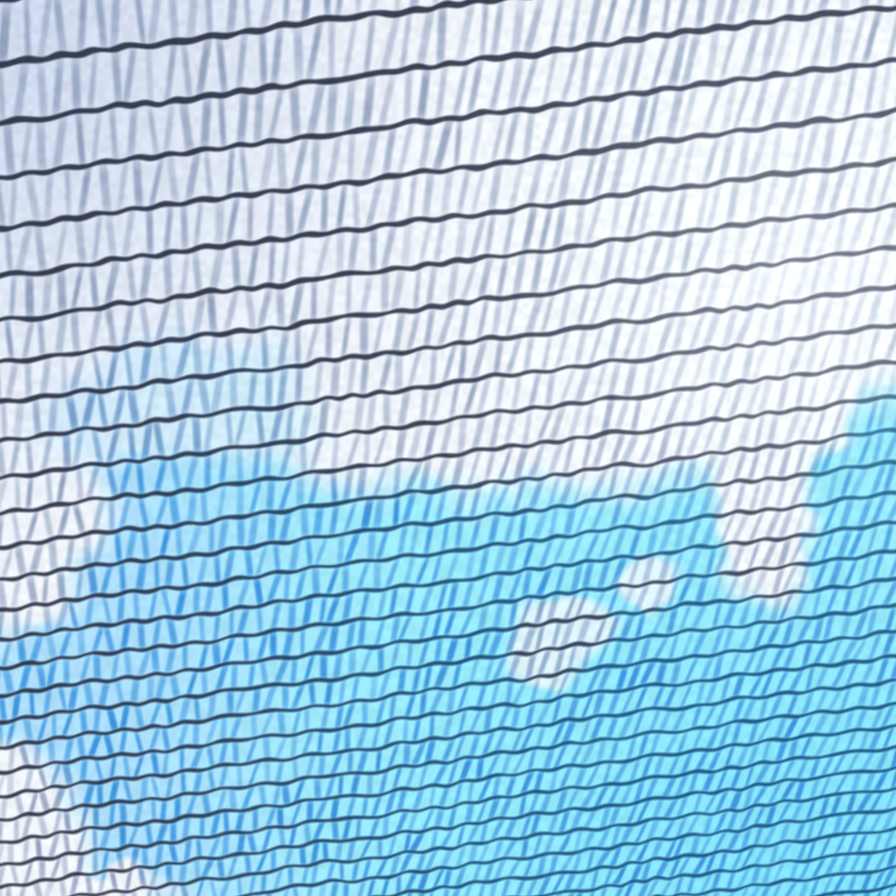
Give the GLSL for this texture, as a Shadertoy shader.

```glsl
#define ROW_TOP 0.074
#define ROW_SHRINK 1.16
#define ROW_TILT 0.13
#define STITCHES 48.0
#define STITCH_WIDTH 0.19
#define CLOUD_LIGHT vec3(0.95, 0.97, 0.99)
#define CLOUD_THREAD vec3(0.58, 0.64, 0.75)
#define SKY_LIGHT vec3(0.62, 0.93, 0.99)
#define SKY_THREAD vec3(0.25, 0.59, 0.87)
#define CORD_GREY vec3(0.15, 0.17, 0.25)
#define CORD_BLUE vec3(0.09, 0.30, 0.48)

float hash(vec2 p) {
    p = fract(p * vec2(0.1031, 0.1137));
    p += dot(p, p.yx + 33.33);
    return fract((p.x + p.y) * p.x * 17.3);
}

float noise(vec2 p) {
    vec2 i = floor(p), f = fract(p);
    f = f * f * (3.0 - 2.0 * f);
    return mix(mix(hash(i), hash(i + vec2(1, 0)), f.x),
               mix(hash(i + vec2(0, 1)), hash(i + vec2(1, 1)), f.x), f.y);
}

float blob(vec2 p, vec2 centre, vec2 radius) {
    return smoothstep(-0.25, 0.25, 1.0 - length((p - centre) / radius));
}

// Amount of open sky behind the net, with clouds cut out of it
float skyAmount(vec2 p) {
    p += 0.05 * (vec2(noise(p * 13.0), noise(p * 13.0 + 40.0)) - 0.5);
    p += 0.02 * (vec2(noise(p * 45.0), noise(p * 45.0 + 70.0)) - 0.5);
    float horizon = 0.45 + 0.05 * exp(-pow((p.x - 0.2) / 0.13, 2.0))
                  + 0.12 * smoothstep(0.88, 0.98, p.x);
    float sky = smoothstep(0.035, -0.035, p.y - horizon);
    float cloud = blob(p, vec2(0.86, 0.43), vec2(0.065, 0.11));
    cloud = max(cloud, blob(p, vec2(0.0, 0.40), vec2(0.13, 0.09)));
    cloud = max(cloud, blob(p, vec2(0.0, 0.07), vec2(0.11, 0.10)));
    cloud = max(cloud, blob(p, vec2(0.07, 0.0), vec2(0.12, 0.03)));
    cloud = max(cloud, 0.8 * blob(p, vec2(0.63, 0.28), vec2(0.06, 0.03)));
    cloud = max(cloud, 0.8 * blob(p, vec2(0.72, 0.33), vec2(0.035, 0.03)));
    float haze = 0.4 * blob(p, vec2(0.20, 0.51), vec2(0.16, 0.10));
    return max(sky, haze) * (1.0 - cloud);
}

// Leaning stitches of one row; f runs from the upper cord to the lower
float stitches(float x, float row, float f, float soft) {
    float count = STITCHES + 0.8 * row;
    float u = x * count + 7.0 * hash(vec2(row + 5.0, 3.0));
    float ink = 0.0;
    for (int k = -1; k <= 1; k++) {
        float id = floor(u) + float(k);
        vec2 key = vec2(id + 11.0, row * 7.0 + 19.0);
        float zigzag = mod(id, 2.0) < 0.5 ? 0.4 : -0.25;
        float lean = mix(zigzag, 0.7, smoothstep(0.1, 0.75, x));
        lean += 0.5 * (hash(key) - 0.5);
        float shift = 0.35 * (hash(key + 31.0) - 0.5);
        float d = abs(u - id - 0.5 - shift - lean * (0.5 - f));
        float strength = 0.5 + 0.5 * hash(key + 57.0);
        float width = STITCH_WIDTH * (0.75 + 0.5 * hash(key + 83.0));
        float edge = 0.11 + soft * count;
        ink = max(ink, strength * smoothstep(width + edge, width - edge, d));
    }
    return ink * (0.55 + 0.45 * smoothstep(0.0, 0.3, f) * smoothstep(1.0, 0.75, f));
}

void mainImage(out vec4 fragColor, in vec2 fragCoord) {
    vec2 p = fragCoord / iResolution.xy;
    float soft = 0.7 / iResolution.y;

    // Tilted rows that narrow toward the bottom, with a slight wobble
    float depth = 1.0 - p.y + ROW_TILT * p.x;
    depth += 0.0014 * sin(p.x * 150.0 + 9.0 * noise(p * 9.0));
    depth += 0.005 * (noise(p * vec2(22.0, 9.0)) - 0.5);
    float spacing = ROW_TOP * exp(-ROW_SHRINK * depth);
    float rows = (exp(ROW_SHRINK * depth) - 1.0) / (ROW_TOP * ROW_SHRINK);
    float row = floor(rows), f = fract(rows);

    // Light behind the net: glare at the right, shade at the upper left
    float sky = skyAmount(p);
    float glare = exp(-dot((p - vec2(0.9, 0.68)) / vec2(0.3, 0.26),
                           (p - vec2(0.9, 0.68)) / vec2(0.3, 0.26)));
    float shade = smoothstep(0.6, 0.0, p.x) * smoothstep(0.3, 1.0, p.y);
    vec3 cloudLight = CLOUD_LIGHT - shade * vec3(0.13, 0.11, 0.05) + 0.04 * glare;
    float depthOfBlue = smoothstep(0.2, 1.0, p.x) * smoothstep(0.5, 0.0, p.y);
    vec3 skyLight = mix(vec3(0.68, 0.88, 0.99), SKY_LIGHT, smoothstep(0.1, 0.5, p.x));
    skyLight -= depthOfBlue * vec3(0.10, 0.03, 0.0);
    vec3 color = mix(cloudLight, skyLight, sky);

    // Stitches, uneven in weight and washed out by the glare
    float ink = stitches(p.x, row, f, soft);
    float wear = 0.7 + 0.5 * noise(p * vec2(17.0, 21.0));
    vec3 thread = mix(CLOUD_THREAD, SKY_THREAD, sky);
    color = mix(color, thread, clamp(ink * wear * (1.0 - 0.6 * glare), 0.0, 1.0));
    color *= 0.97 + 0.06 * noise(p * 150.0);

    // Dark cords between rows, thickened at random points
    float cordDistance = min(f, 1.0 - f) * spacing;
    float cordWidth = 0.0010 + 0.034 * spacing;
    cordWidth *= 0.75 + 0.5 * noise(vec2(p.x * 60.0, floor(rows + 0.5) * 5.0));
    float cord = smoothstep(cordWidth + 0.0013 + soft, cordWidth - 0.0013 - soft, cordDistance);
    vec3 cordColor = mix(CORD_GREY, CORD_BLUE, sky * smoothstep(0.0, 0.7, p.x));
    color = mix(color, cordColor, cord * (0.9 - 0.3 * glare));

    fragColor = vec4(clamp(color, 0.0, 1.0), 1.0);
}
```
